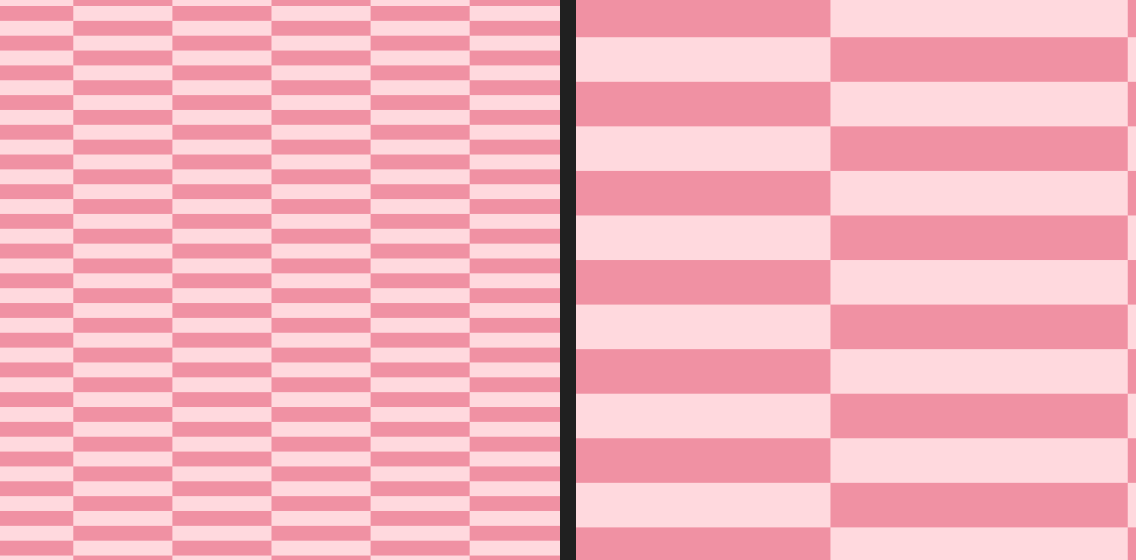
Left: the whole. Right: its middle third, enlarged.
Give the GLSL for this pattern, as a Shadertoy shader.

```glsl
#define BRICK_SIZE  vec2(0.17695, 0.026523)
#define GRID_CORNER vec2(0.1309, 0.0107)   // first corner, from the upper left
#define PALE_PINK   vec3(1.00, 0.85, 0.87)
#define ROSE        vec3(0.94, 0.57, 0.64)

// Square wave per axis, +1 or -1 in alternate cells, smoothed over one pixel
vec2 alternate(vec2 p, vec2 size, float pixel) {
    vec2 cell = p / size;
    vec2 inCell = fract(cell);
    vec2 edgeDist = min(inCell, 1.0 - inCell) * size;
    vec2 side = 1.0 - 2.0 * mod(floor(cell), 2.0);
    return side * min(2.0 * edgeDist / pixel, 1.0);
}

void mainImage(out vec4 fragColor, in vec2 fragCoord) {
    float pixel = 1.0 / iResolution.y;
    vec2 uv = fragCoord * pixel;
    vec2 fromTop = vec2(uv.x, 1.0 - uv.y);

    // The product of the column and row waves gives the offset checker
    vec2 wave = alternate(fromTop - GRID_CORNER, BRICK_SIZE, pixel);
    float pale = 0.5 + 0.5 * wave.x * wave.y;

    fragColor = vec4(mix(ROSE, PALE_PINK, pale), 1.0);
}
```
